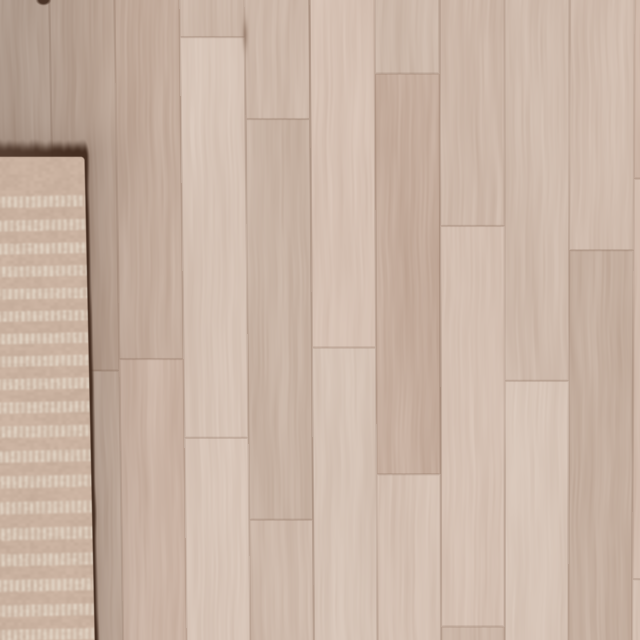
A WebGL 2 fragment shader for this texture:

```glsl
#version 300 es
precision highp float;
// Pale wooden floor of staggered vertical planks with a ribbed rug at the left.
// Planks are a skewed column grid with per-column joints; stretched noise and
// layered sines give the grain, and a rounded distance gives rug and shadow.
uniform vec2 u_resolution;
out vec4 outColor;

const float PLANK_WIDTH = 0.1005;
const float PLANK_LENGTH = 0.626;
const float COLUMN_SHIFT = 0.154;
const float SKEW = 0.022;
const float SEAM_WIDTH = 0.0013;
const float GRAIN_STRENGTH = 0.30;
const float RUG_TOP = 0.755;
const float RIB_PITCH = 0.0376;
const float STITCH_PITCH = 0.0093;
const vec3 WOOD_DARK = vec3(0.68, 0.575, 0.505);
const vec3 WOOD_LIGHT = vec3(0.865, 0.795, 0.745);
const vec3 SEAM_COLOR = vec3(0.53, 0.42, 0.35);
const vec3 SHADOW_COLOR = vec3(0.25, 0.16, 0.11);
const vec3 RUG_COLOR = vec3(0.79, 0.695, 0.625);
const vec3 STITCH_COLOR = vec3(0.88, 0.83, 0.77);

// Joint height of each column, and tone of the plank below and above it
const float JOINT[11] = float[11](0.70, 0.421, 0.439, 0.316, 0.188, 0.457,
                                  0.259, 0.021, 0.405, 0.609, 0.095);
const float TONE_BELOW[11] = float[11](0.5, 0.52, 0.62, 0.88, 0.66, 0.86,
                                       0.82, 0.62, 0.87, 0.48, 0.8);
const float TONE_ABOVE[11] = float[11](0.46, 0.42, 0.46, 0.86, 0.57, 0.84,
                                       0.48, 0.82, 0.72, 0.7, 0.74);

float hash(vec2 p) {
  return fract(sin(dot(p, vec2(127.1, 311.7))) * 4375.85);
}

float noise(vec2 p) {
  vec2 i = floor(p), f = fract(p);
  f = f * f * (3.0 - 2.0 * f);
  return mix(mix(hash(i), hash(i + vec2(1, 0)), f.x),
             mix(hash(i + vec2(0, 1)), hash(i + vec2(1, 1)), f.x), f.y);
}

// Long fibres, signed, bent a little by sines and offset for every plank
float grain(vec2 p, float seed) {
  p.x += 0.0015 * sin(p.y * 17.0 + seed * 40.0) + 0.0008 * sin(p.y * 41.0 + seed);
  vec2 shift = vec2(seed * 37.0, seed * 53.0);
  float fine = noise(p * vec2(290.0, 9.0) + shift);
  float medium = noise(p * vec2(130.0, 5.0) + shift.yx);
  float broad = noise(p * vec2(38.0, 4.0) + shift);
  float fleck = noise(p * vec2(220.0, 26.0) + shift);
  return 0.36 * fine + 0.3 * medium + 0.24 * broad + 0.1 * fleck - 0.5;
}

float line(float d, float halfWidth, float px) {
  return 1.0 - smoothstep(halfWidth - 0.5 * px, halfWidth + px, abs(d));
}

vec3 floorColor(vec2 p, float px) {
  float x = p.x - SKEW * (0.8 - p.x) * (0.5 - p.y);
  float column = x / PLANK_WIDTH + COLUMN_SHIFT;
  int id = clamp(int(floor(column)), 0, 10);
  float along = (p.y - JOINT[id]) / PLANK_LENGTH;
  float row = floor(along);
  float seed = hash(vec2(float(id), row + 3.0));
  float tone = row < 0.0 ? TONE_BELOW[id] : row < 1.0 ? TONE_ABOVE[id] : 0.66;

  // Grain is stronger on the darker planks
  float g = grain(vec2(x, p.y), seed);
  float mottle = sin(p.y * 9.0 + seed * 20.0 + 2.0 * sin(x * 31.0));
  tone += g * GRAIN_STRENGTH * (2.1 - tone) + 0.025 * mottle;
  vec3 color = mix(WOOD_DARK, WOOD_LIGHT, tone);
  color += vec3(0.008, -0.004, -0.006) * (seed - 0.4);

  // Long seams vary in depth; butt joints stay faint
  float seamId = floor(column + 0.5);
  float depth = 0.2 + 0.25 * hash(vec2(seamId, 8.0));
  depth *= 0.55 + 0.75 * noise(vec2(seamId * 9.0, p.y * 5.0));
  float seam = line((column - seamId) * PLANK_WIDTH, SEAM_WIDTH, px);
  float jointDistance = (along - floor(along + 0.5)) * PLANK_LENGTH;
  float joint = line(jointDistance, SEAM_WIDTH, px) * 0.28;
  return mix(color, SEAM_COLOR, max(seam * depth, joint));
}

vec3 rugColor(vec2 p, float px) {
  float drop = 0.685 - p.y;
  float bend = sin(3.14159 * clamp(drop / 0.677, 0.0, 1.0));
  float rib = (drop + 0.017 * bend * bend + 0.02 * (p.x - 0.06)) / RIB_PITCH;
  float ribId = floor(rib + 0.5);
  float band = 1.0 - smoothstep(0.16, 0.31, abs(rib - ribId));
  band *= step(0.0, ribId);
  float stitch = 0.5 + 0.5 * cos(6.28318 * (p.x / STITCH_PITCH + hash(vec2(ribId, 2.0))));
  float weave = noise(p * vec2(160.0, 200.0)) - 0.5;
  vec3 color = RUG_COLOR + 0.035 * weave + 0.02 * (noise(p * 22.0) - 0.5);
  return mix(color, STITCH_COLOR, band * (0.3 + 0.6 * stitch) * (0.85 + 0.4 * weave));
}

void main() {
  vec2 p = gl_FragCoord.xy / u_resolution;
  float px = 1.0 / min(u_resolution.x, u_resolution.y);
  vec3 color = floorColor(p, px);

  // Soft shade at the left, a small knot, and a dark object at the top edge
  color *= 1.0 - 0.1 * smoothstep(0.25, 0.0, p.x) * smoothstep(0.5, 0.9, p.y);
  float knot = length((p - vec2(0.383, 0.945)) / vec2(0.004, 0.022));
  color = mix(color, SEAM_COLOR, 0.55 * exp(-knot * knot));
  float object = length((p - vec2(0.068, 1.0)) / vec2(0.011, 0.008));
  color = mix(color, SHADOW_COLOR, 0.9 * (1.0 - smoothstep(0.6, 1.2, object)));

  // Rug edge: thin rim on the right, thicker fuzzy rim along the top
  float edge = mix(0.148, 0.132, p.y / RUG_TOP);
  vec2 q = p - vec2(edge, RUG_TOP);
  float distanceOut = length(max(q, 0.0));
  float rimDistance = length(max(q / vec2(1.0, 3.4), 0.0));
  float fuzz = 0.0018 * (noise(p * vec2(140.0, 20.0)) - 0.5);
  color = mix(color, SHADOW_COLOR, 0.24 * exp(-distanceOut * 26.0));
  float rim = 1.0 - smoothstep(0.002, 0.0085, rimDistance + fuzz);
  float rimDepth = mix(0.78, 0.95, smoothstep(0.0, 0.13, p.x));
  color = mix(color, SHADOW_COLOR, rim * rimDepth);

  vec2 corner = q + 0.006;
  float rug = length(max(corner, 0.0)) + min(max(corner.x, corner.y), 0.0) - 0.006;
  color = mix(color, rugColor(p, px), 1.0 - smoothstep(-px, px, rug));
  outColor = vec4(clamp(color, 0.0, 1.0), 1.0);
}
```
